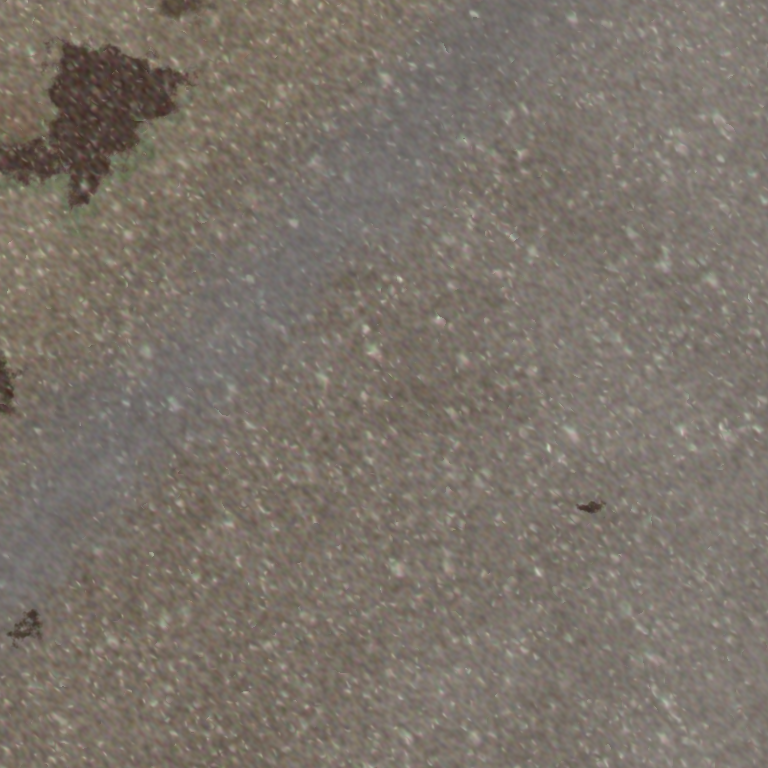
A WebGL 1 fragment shader for this texture:

```glsl
precision highp float;
uniform vec2 u_resolution;

vec2 hash2(vec2 p) {
  vec3 q = fract(p.xyx * vec3(0.1031, 0.103, 0.0973));
  q += dot(q, q.yzx + 33.33);
  return fract((q.xx + q.yz) * q.zy);
}

float slope(vec2 cell, vec2 offset) {
  float angle = 6.2832 * hash2(cell).x;
  return dot(vec2(cos(angle), sin(angle)), offset);
}

float gradientNoise(vec2 p) {
  vec2 i = floor(p), f = fract(p);
  vec2 u = f * f * f * (f * (f * 6.0 - 15.0) + 10.0);
  vec2 e = vec2(1.0, 0.0);
  return mix(mix(slope(i, f), slope(i + e, f - e), u.x),
             mix(slope(i + e.yx, f - e.yx), slope(i + 1.0, f - 1.0), u.x), u.y);
}

float fbm(vec2 p) {
  float sum = 0.0, gain = 0.6;
  for (int i = 0; i < 4; i++) {
    sum += gain * gradientNoise(p);
    p = mat2(1.6, 1.2, -1.2, 1.6) * p + 7.3;
    gain *= 0.55;
  }
  return sum;
}

// Soft pale grains, with a slight shift between the colour channels
vec3 grains(vec2 p, float density) {
  vec2 cell = floor(p);
  vec3 light = vec3(0.0);
  for (int y = -1; y <= 1; y++) {
    for (int x = -1; x <= 1; x++) {
      vec2 id = cell + vec2(x, y);
      vec2 kind = hash2(id + 61.7);
      vec2 d = p - id - 0.15 - 0.7 * hash2(id);
      vec2 shift = vec2(0.1, -0.03) * (kind.y - 0.2);
      float size = mix(0.22, 0.42, kind.y * kind.y);
      vec3 dist2 = vec3(dot(d - shift, d - shift), dot(d + shift, d + shift), dot(d, d));
      float strength = step(kind.x, density) * (0.35 + 0.65 * fract(kind.x * 57.0));
      light = max(light, strength * exp(-dist2 / (size * size)));
    }
  }
  return light;
}

float boxDistance(vec2 p, vec2 halfSize) {
  vec2 d = abs(p) - halfSize;
  return length(max(d, 0.0)) + min(max(d.x, d.y), 0.0);
}

// Ragged wedge with a short tail running to the left edge
float stainDistance(vec2 p) {
  float wedge = max(dot(p, vec2(0.743, -0.67)) + 0.41, dot(p, vec2(0.284, 0.959)) - 0.937);
  wedge = max(wedge, max(0.068 + 0.3 * (0.82 - p.y) * step(p.y, 0.82) - p.x, 0.72 - p.y));
  return min(wedge, boxDistance(p - vec2(0.03, 0.79), vec2(0.055, 0.022)));
}

float pit(vec2 p, vec2 center, vec2 radius) {
  return 1.0 - smoothstep(0.3, 1.2, length((p - center) / radius));
}

void main() {
  vec2 uv = gl_FragCoord.xy / u_resolution;
  float broad = fbm(uv * 5.0);
  float ragged = fbm(uv * 32.0 + 11.0);
  vec2 warped = uv + 0.045 * vec2(ragged, fbm(uv * 32.0 + 47.0));

  // Broad ground tones and the faint grey diagonal smear
  float across = dot(uv - vec2(0.0, 0.27), vec2(-0.72, 0.69)) + 0.1 * broad + 0.05 * ragged;
  float smear = 1.0 - smoothstep(0.0, 0.13, abs(across));
  smear *= 1.0 - 0.4 * smoothstep(0.4, 0.9, uv.x);
  vec3 color = mix(vec3(0.462, 0.42, 0.375), vec3(0.492, 0.463, 0.435),
                   smoothstep(0.15, 0.95, uv.x + 0.3 * broad));
  color = mix(color, vec3(0.495, 0.45, 0.39), smoothstep(0.03, 0.22, across));
  color = mix(color, vec3(0.45, 0.433, 0.424), smear);
  color += 0.055 * broad + 0.05 * ragged;

  // Dark stain, its green fringe and a few pits
  float d = stainDistance(warped);
  float stain = 1.0 - smoothstep(-0.012, 0.008, d);
  float fringe = exp(-pow((d - 0.009) / 0.01, 2.0)) * smoothstep(0.92, 0.8, uv.y);
  color += fringe * vec3(-0.07, -0.01, -0.04);
  color -= vec3(0.02, 0.05, 0.05) * pit(uv, vec2(0.0, 0.83), vec2(0.09, 0.06));
  color = mix(color, vec3(0.3, 0.24, 0.21), stain);
  float pits = pit(warped, vec2(0.768, 0.345), vec2(0.022, 0.011));
  pits = max(pits, pit(warped, vec2(0.03, 0.177), vec2(0.02, 0.015)));
  pits = max(pits, pit(warped, vec2(0.0, 0.5), vec2(0.016, 0.05)));
  pits = max(pits, 0.7 * pit(warped, vec2(0.235, 1.0), vec2(0.04, 0.025)));
  color = mix(color, vec3(0.25, 0.2, 0.16), 0.85 * pits);

  // Blotchy grit, stretched along the falling diagonal
  vec2 grain = vec2(uv.x - uv.y, 1.5 * (uv.x + uv.y)) * 0.707;
  float grit = gradientNoise(grain * 58.0) + 0.9 * gradientNoise(grain * 108.0 + 31.0);
  vec3 tint = vec3(gradientNoise(grain * 80.0 + 5.0), gradientNoise(grain * 80.0 + 73.0),
                   gradientNoise(grain * 80.0 + 139.0));
  float rough = mix(1.0, 0.6, smear) * (1.15 - 0.3 * smoothstep(0.3, 1.0, uv.x));
  color += rough * (0.062 * grit + 0.05 * tint);

  // Scattered uneven pale grains, sparser in the smear
  vec2 bent = grain + 0.006 * tint.xz;
  float cluster = clamp(0.8 + 1.5 * fbm(uv * 9.0 + 19.0), 0.25, 1.4) * mix(1.0, 0.6, smear);
  vec3 small = grains(bent * 68.0, (0.4 + 0.3 * stain) * cluster);
  vec3 large = grains(bent * 42.0 + 23.0, 0.1 * cluster);
  color += rough * 0.16 * small * vec3(0.98, 1.05, 0.94);
  color += 0.22 * large * vec3(0.9, 1.02, 0.9);

  gl_FragColor = vec4(clamp(color, 0.0, 1.0), 1.0);
}
```
